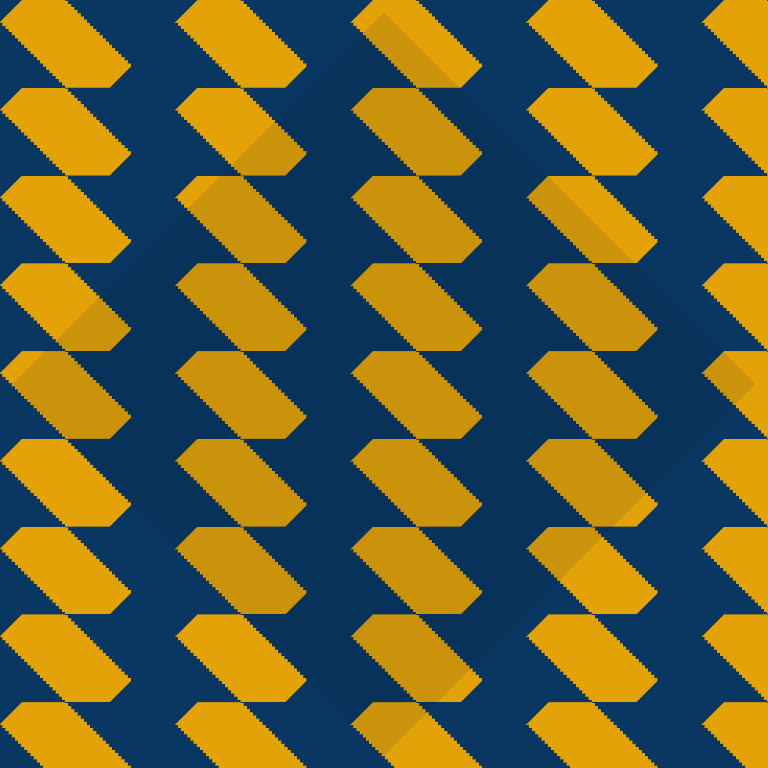
Reproduce this pattern procedurally as a Shadertoy shader.

```glsl
// Gold slanted hexagons stacked in columns on navy, under a large dim diamond.
// Each hexagon is a unit row crossed by two diagonal bands, repeated with mod;
// a triangle wave cuts fine stair steps into its long slanted sides.

#define ROWS 8.75                       // rows down the canvas
#define COLUMN_PITCH 2.0                // column spacing, in row heights
#define SHAPE_CENTER vec2(0.75, 0.5)    // first hexagon, from the top left
#define STEPS 28.0                      // stair steps per row height
#define DIAMOND_RADIUS 0.484            // half diagonal, in canvas units
#define SHADE_AMOUNT 0.11
#define NAVY vec3(0.040, 0.212, 0.385)
#define GOLD vec3(0.890, 0.640, 0.031)
#define SHADE vec3(0.0, 0.07, 0.13)

const float INV_SQRT2 = 0.70710678;

// Coverage of a shape from its signed distance and the pixel width
float fill(float dist, float pixel) {
    return clamp(0.5 - dist / pixel, 0.0, 1.0);
}

// Signed distance to one hexagon; q is measured from its center, y down
float hexagon(vec2 q) {
    float along = q.x + q.y;
    float across = q.x - q.y;
    float stairs = (abs(fract(along * STEPS * 0.5) - 0.5) - 0.25) * 2.0 / STEPS;
    float longSides = (abs(across + stairs) - 0.5) * INV_SQRT2;
    float shortSides = (abs(along) - 1.0) * INV_SQRT2;
    float flatSides = abs(q.y) - 0.5;
    return max(flatSides, max(longSides, shortSides));
}

// Signed distance to a diamond around the origin
float diamond(vec2 p, float radius) {
    return (abs(p.x) + abs(p.y) - radius) * INV_SQRT2;
}

void mainImage(out vec4 fragColor, in vec2 fragCoord) {
    vec2 uv = fragCoord / iResolution.xy;
    float pixel = 1.0 / min(iResolution.x, iResolution.y);

    // Repeated hexagons, counted from the top left
    vec2 period = vec2(COLUMN_PITCH, 1.0);
    vec2 grid = vec2(uv.x, 1.0 - uv.y) * ROWS - SHAPE_CENTER;
    vec2 cell = mod(grid + 0.5 * period, period) - 0.5 * period;
    vec3 color = mix(NAVY, GOLD, fill(hexagon(cell), pixel * ROWS));

    // Dim diamond over the middle
    float shadow = fill(diamond(uv - 0.5, DIAMOND_RADIUS), pixel);
    color = mix(color, SHADE, SHADE_AMOUNT * shadow);

    fragColor = vec4(color, 1.0);
}
```
